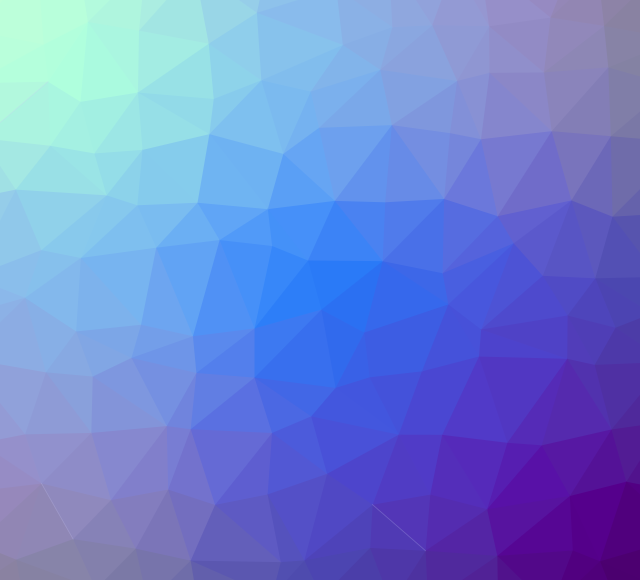
A Shadertoy shader for this background:

```glsl
// Low-poly gradient: a jittered grid is split into flat triangles.
// Each triangle blends two palette lookups, one for the horizontal and one
// for the vertical position of its middle, in a perceptual colour space.

const float CELL = 0.1;                        // grid step, in canvas heights
const vec2 GRID_ORIGIN = vec2(0.0075, -0.004); // measured from the top left
const float JITTER = 0.34;                     // vertex offset, in cells
const float SEAM_CHANCE = 0.05;                // share of quads with a pale seam
const float SEAM_WIDTH = 0.0009;
const float SEAM_OPACITY = 0.4;
const vec3 SEAM_COLOR = vec3(0.78, 0.78, 0.95);

// Mint, sky, blue, indigo, violet
const int STOPS = 9;
const vec3 PALETTE[STOPS] = vec3[STOPS](
    vec3(0.75, 1.00, 0.85), vec3(0.68, 1.00, 0.87), vec3(0.58, 0.86, 0.91),
    vec3(0.36, 0.63, 0.97), vec3(0.13, 0.48, 0.98), vec3(0.25, 0.35, 0.88),
    vec3(0.33, 0.20, 0.76), vec3(0.35, 0.00, 0.60), vec3(0.29, 0.00, 0.42));

const mat3 RGB_TO_XYZ = mat3(0.4124, 0.2126, 0.0193,
                             0.3576, 0.7152, 0.1192,
                             0.1805, 0.0722, 0.9505);

vec2 hash22(vec2 p) {
    vec3 q = fract(p.xyx * vec3(0.1031, 0.1030, 0.0973));
    q += dot(q, q.yzx + 33.33);
    return fract((q.xx + q.yz) * q.zy);
}

float cross2(vec2 a, vec2 b) { return a.x * b.y - a.y * b.x; }

vec3 palette(float t) {
    float s = clamp(t, 0.0, 1.0) * float(STOPS - 1);
    int i = min(int(s), STOPS - 2);
    return mix(PALETTE[i], PALETTE[i + 1], s - float(i));
}

// Cube roots of XYZ: averaging here equals averaging in Lab
vec3 toPerceptual(vec3 c) {
    return pow(RGB_TO_XYZ * pow(c, vec3(2.2)), vec3(1.0 / 3.0));
}

vec3 fromPerceptual(vec3 c) {
    vec3 linearColor = inverse(RGB_TO_XYZ) * (c * c * c);
    return pow(clamp(linearColor, 0.0, 1.0), vec3(1.0 / 2.2));
}

vec3 facetColor(vec2 middle, float aspect) {
    vec3 across = toPerceptual(palette(middle.x / aspect));
    vec3 down = toPerceptual(palette(middle.y));
    return fromPerceptual(0.5 * (across + down));
}

vec2 gridVertex(vec2 id) {
    vec2 offset = (2.0 * hash22(id + 17.0) - 1.0) * JITTER;
    return GRID_ORIGIN + CELL * (id + 0.5 + offset);
}

// Signed distance to the line a-b, positive on its inner side
float edgeSide(vec2 p, vec2 a, vec2 b) {
    return cross2(normalize(b - a), p - a);
}

float segmentDistance(vec2 p, vec2 a, vec2 b) {
    vec2 ab = b - a;
    return length(p - a - ab * clamp(dot(p - a, ab) / dot(ab, ab), 0.0, 1.0));
}

// Adds one triangle as weighted colour; sum.w holds the summed coverage
void addTriangle(inout vec4 sum, vec2 p, vec2 a, vec2 b, vec2 c,
                 float aspect, float pixel) {
    float d = min(edgeSide(p, a, b), min(edgeSide(p, b, c), edgeSide(p, c, a)));
    float coverage = clamp(0.5 + d / pixel, 0.0, 1.0);
    if (coverage > 0.0)
        sum += coverage * vec4(facetColor((a + b + c) / 3.0, aspect), 1.0);
}

void mainImage(out vec4 fragColor, in vec2 fragCoord) {
    float pixel = 1.0 / iResolution.y;
    float aspect = iResolution.x * pixel;
    vec2 p = vec2(fragCoord.x, iResolution.y - fragCoord.y) * pixel;
    vec2 home = floor((p - GRID_ORIGIN) / CELL - 0.5);
    vec4 sum = vec4(0.0);
    float seam = 0.0;

    for (int j = -1; j <= 1; j++)
    for (int i = -1; i <= 1; i++) {
        vec2 id = home + vec2(i, j);
        vec2 a = gridVertex(id);
        vec2 b = gridVertex(id + vec2(1, 0));
        vec2 c = gridVertex(id + vec2(1, 1));
        vec2 d = gridVertex(id + vec2(0, 1));

        // Delaunay choice: sine of the summed angles at a and c
        float sinSum = cross2(b - a, d - a) * dot(d - c, b - c)
                     + dot(b - a, d - a) * cross2(d - c, b - c);
        // Relabel the corners so that the diagonal always runs b-d
        if (sinSum < 0.0) { vec2 first = a; a = b; b = c; c = d; d = first; }
        addTriangle(sum, p, a, b, d, aspect, pixel);
        addTriangle(sum, p, b, c, d, aspect, pixel);

        // Pale hairline along a few diagonals
        if (hash22(id + 71.0).x < SEAM_CHANCE) {
            float dist = segmentDistance(p, b, d);
            float halfWidth = 0.5 * max(SEAM_WIDTH, pixel);
            float line = 1.0 - smoothstep(0.0, halfWidth + 0.5 * pixel, dist);
            seam = max(seam, line * min(1.0, SEAM_WIDTH / pixel));
        }
    }

    vec3 color = sum.rgb / max(sum.w, 0.001);
    fragColor = vec4(mix(color, SEAM_COLOR, seam * SEAM_OPACITY), 1.0);
}
```
